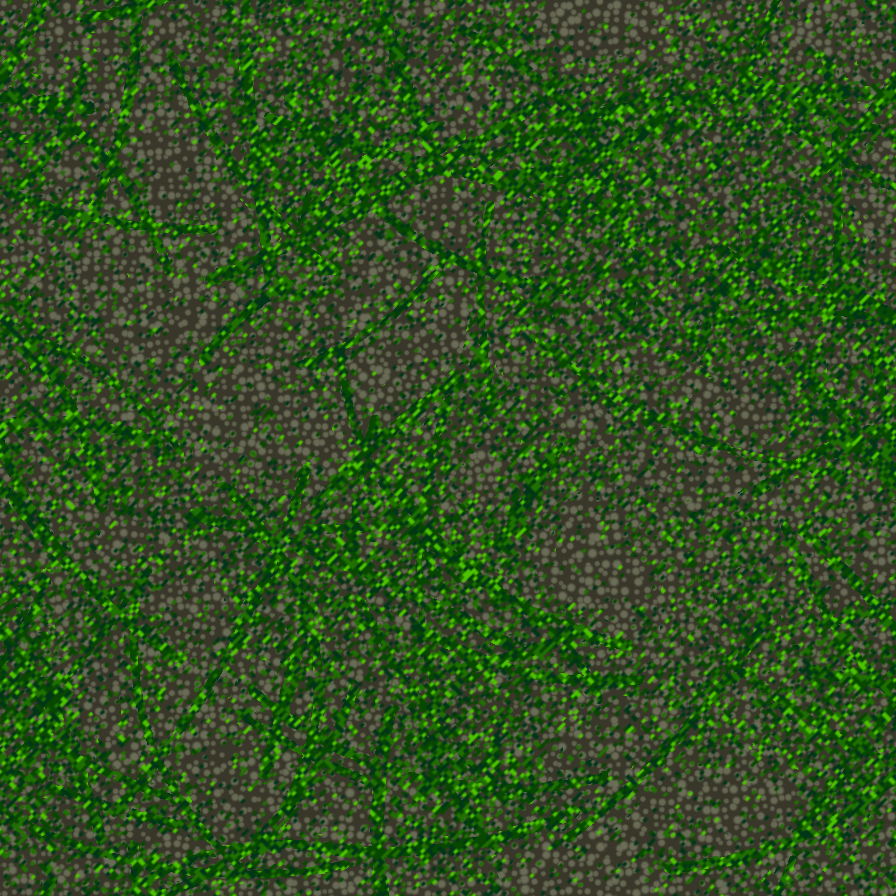
Reproduce this texture procedurally as a Shadertoy shader.

```glsl
// Mossy gravel: small domed pebbles seen from above, overgrown by moss.
// Curved vines and soft noise set the moss density; a fine grid of random
// grains, stretched along the diagonal, turns that density into speckles.

vec3 hash3(vec2 cell) {
    vec3 h = fract(cell.xyx * vec3(0.1031, 0.1030, 0.0973));
    h += dot(h, h.yxz + 33.33);
    return fract((h.xxy + h.yzz) * h.zyx);
}

float valueNoise(vec2 p) {
    vec2 cell = floor(p), f = fract(p);
    f = f * f * (3.0 - 2.0 * f);
    float low = mix(hash3(cell).x, hash3(cell + vec2(1, 0)).x, f.x);
    float high = mix(hash3(cell + vec2(0, 1)).x, hash3(cell + 1.0).x, f.x);
    return mix(low, high, f.y);
}

// Round pebbles of mixed sizes on a jittered grid
vec3 pebbles(vec2 p) {
    p *= 98.0;
    vec2 cell = floor(p);
    float dome = 0.0, tint = 0.0;
    for (int y = -1; y <= 1; y++)
    for (int x = -1; x <= 1; x++) {
        vec2 neighbour = cell + vec2(x, y);
        vec3 h = hash3(neighbour + 71.0);
        float radius = mix(0.38, 0.72, h.z * h.z);
        float away = length(p - neighbour - 0.15 - 0.7 * h.xy);
        float height = 1.0 - smoothstep(0.35 * radius, radius, away);
        if (height > dome) {
            dome = height;
            tint = h.z;
        }
    }
    vec3 gap = vec3(0.22, 0.215, 0.16);
    vec3 stone = mix(vec3(0.36, 0.365, 0.29), vec3(0.42, 0.43, 0.345), tint);
    return mix(gap, stone, dome);
}

// Chance of moss: patchy undergrowth plus bent vines with a loose fringe
float mossDensity(vec2 p) {
    float patches = 0.65 * valueNoise(p * 6.0 + 3.0) + 0.35 * valueNoise(p * 17.0);
    float density = 0.05 + 0.42 * smoothstep(0.28, 0.72, patches);
    float vine = 0.0, fringe = 0.0;
    for (int i = 0; i < 66; i++) {
        vec3 place = hash3(vec2(i, 17));
        vec3 shape = hash3(vec2(i, 53));
        float angle = place.z * 3.1416;
        vec2 along = vec2(cos(angle), sin(angle));
        vec2 q = fract(p - place.xy + 0.5) - 0.5;
        q = vec2(dot(q, along), dot(q, vec2(-along.y, along.x)));
        float bend = (shape.x - 0.5) * 4.0;
        float side = (q.y - bend * q.x * q.x) / sqrt(1.0 + 4.0 * bend * bend * q.x * q.x);
        float beyond = max(abs(q.x) - mix(0.06, 0.22, shape.y), 0.0);
        float away = length(vec2(beyond, side));
        float width = mix(0.0035, 0.0075, shape.z);
        vine = max(vine, 1.0 - smoothstep(0.6 * width, 1.5 * width, away));
        fringe = max(fringe, exp(-away * 50.0));
    }
    return max(density + 0.32 * fringe, 0.93 * vine);
}

// Four greens, from blue shadow to lit leaf tip
vec3 mossColor(float pick) {
    if (pick < 0.24) return vec3(0.0, 0.21, 0.09);
    if (pick < 0.60) return vec3(0.03, 0.28, 0.0);
    if (pick < 0.88) return vec3(0.12, 0.44, 0.0);
    return vec3(0.30, 0.76, 0.0);
}

// Blends the four nearest grains; alpha is the moss cover
vec4 mossGrains(vec2 p, float density) {
    vec2 g = vec2(p.x + p.y, p.y - p.x) * 0.7071 * vec2(195, 265);
    vec2 cell = floor(g);
    vec2 f = smoothstep(0.12, 0.88, fract(g));
    vec4 sum = vec4(0);
    for (int y = 0; y <= 1; y++)
    for (int x = 0; x <= 1; x++) {
        vec2 corner = vec2(x, y);
        vec3 h = hash3(cell + corner + 400.0);
        vec2 weight = mix(1.0 - f, f, corner);
        float grows = step(h.x, density);
        sum += weight.x * weight.y * grows * vec4(mossColor(h.y), 1.0);
    }
    return sum;
}

void mainImage(out vec4 fragColor, in vec2 fragCoord) {
    vec2 p = fragCoord / iResolution.y;
    vec4 moss = mossGrains(p, mossDensity(p));
    vec3 color = pebbles(p) * (1.0 - moss.a) + moss.rgb;
    fragColor = vec4(color, 1.0);
}
```
